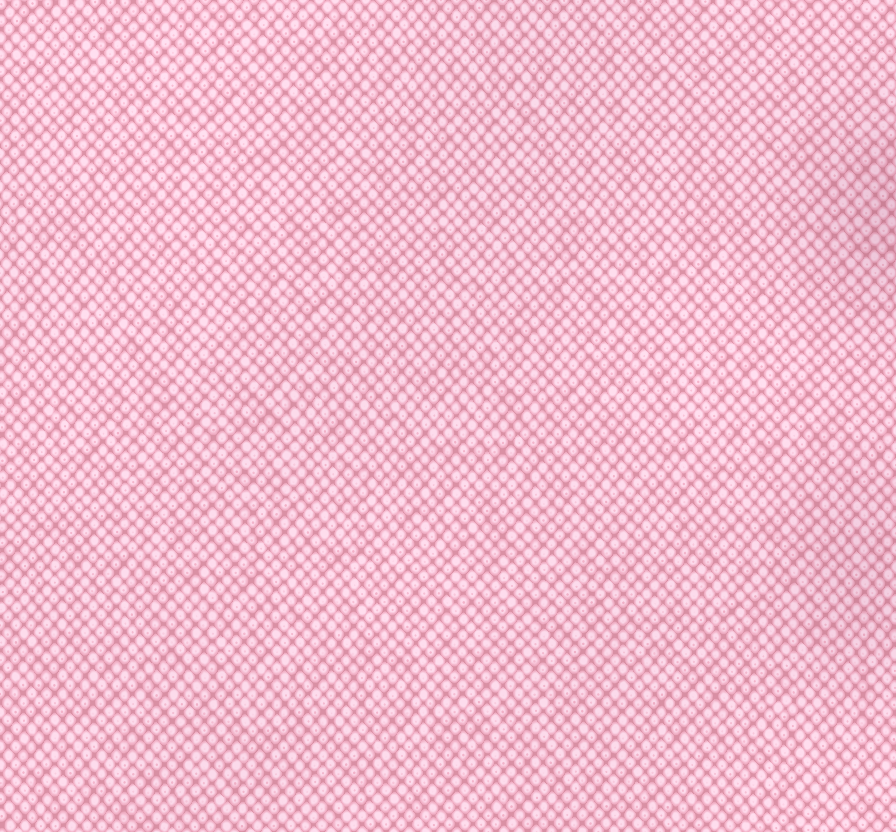
This texture is drawn by a WebGL 1 fragment shader. Its source:

```glsl
precision highp float;

#define STITCHES vec2(57.0, 49.0)
#define JITTER 0.09
#define WARP 0.55
#define GRAIN 0.16
#define FOLD_DEPTH 0.10
#define GROOVE vec3(0.855, 0.565, 0.645)
#define YARN vec3(0.950, 0.695, 0.782)
#define SHEEN vec3(0.995, 0.865, 0.930)

uniform vec2 u_resolution;

vec2 hash2(vec2 p) {
  vec3 h = fract(p.xyx * vec3(0.1031, 0.1030, 0.0973));
  h += dot(h, h.yzx + 33.33);
  return fract((h.xx + h.yz) * h.zy);
}

float gradientDot(vec2 cell, vec2 corner, vec2 f) {
  return dot(hash2(cell + corner) * 2.0 - 1.0, f - corner);
}

float gradientNoise(vec2 p) {
  vec2 i = floor(p), f = fract(p);
  vec2 u = f * f * f * (f * (f * 6.0 - 15.0) + 10.0);
  float low = mix(gradientDot(i, vec2(0.0), f), gradientDot(i, vec2(1.0, 0.0), f), u.x);
  float high = mix(gradientDot(i, vec2(0.0, 1.0), f), gradientDot(i, vec2(1.0), f), u.x);
  return mix(low, high, u.y);
}

// Offset from the nearest stitch in xy, its random values in zw
vec4 nearestStitch(vec2 p) {
  vec4 best = vec4(9.0);
  for (int k = 0; k < 2; k++) {
    vec2 stagger = vec2(0.5 * float(k));
    vec2 id = floor(p - stagger + 0.5) + stagger;
    vec2 rnd = hash2(id * 2.0 + 217.0);
    vec2 q = p - id - (rnd - 0.5) * JITTER;
    if (dot(q, q) < dot(best.xy, best.xy)) best = vec4(q, rnd);
  }
  return best;
}

void main() {
  vec2 uv = gl_FragCoord.xy / u_resolution;

  // Fabric stretched gently out of line, sagging toward the right edge
  vec2 p = uv * STITCHES;
  p += WARP * vec2(gradientNoise(uv * 3.0 + 7.3), gradientNoise(uv * 3.0 + 31.7));
  p += 0.10 * vec2(gradientNoise(p * 0.45), gradientNoise(p * 0.45 + 50.0));
  p.y += 1.5 * smoothstep(0.7, 1.0, uv.x) * (uv.x - 0.7);

  // Rounded loops, lit from above
  vec4 stitch = nearestStitch(p);
  vec2 q = stitch.xy;
  float d = length(q * vec2(1.04, 0.97));
  float tone = 1.0 - 6.0 * d * d + 0.35 * q.y;
  tone += (stitch.z - 0.5) * 0.20;

  // Small hole inside each loop
  vec2 hole = q - vec2(0.03 * (stitch.w - 0.5), -0.03);
  tone -= (0.12 + 0.40 * stitch.w) * (1.0 - smoothstep(0.03, 0.12, length(hole)));

  // Fibre irregularity
  tone += GRAIN * gradientNoise(p * 4.3) + 0.14 * gradientNoise(p * 1.1 + 90.0);

  vec3 color = mix(GROOVE, YARN, smoothstep(-0.05, 0.42, tone));
  color = mix(color, SHEEN, smoothstep(0.36, 0.92, tone));

  // Broad shading and soft folds at the right
  float fold = exp(-dot((uv - vec2(1.0, 0.74)) * vec2(9.0, 8.0), (uv - vec2(1.0, 0.74)) * vec2(9.0, 8.0)));
  fold += 0.6 * exp(-dot((uv - vec2(0.96, 0.32)) * vec2(11.0, 7.0), (uv - vec2(0.96, 0.32)) * vec2(11.0, 7.0)));
  float shade = 1.0 + 0.035 * gradientNoise(uv * 2.6 + 12.0);
  color *= shade - FOLD_DEPTH * fold * vec3(0.8, 1.2, 1.0);

  gl_FragColor = vec4(clamp(color, 0.0, 1.0), 1.0);
}
```
